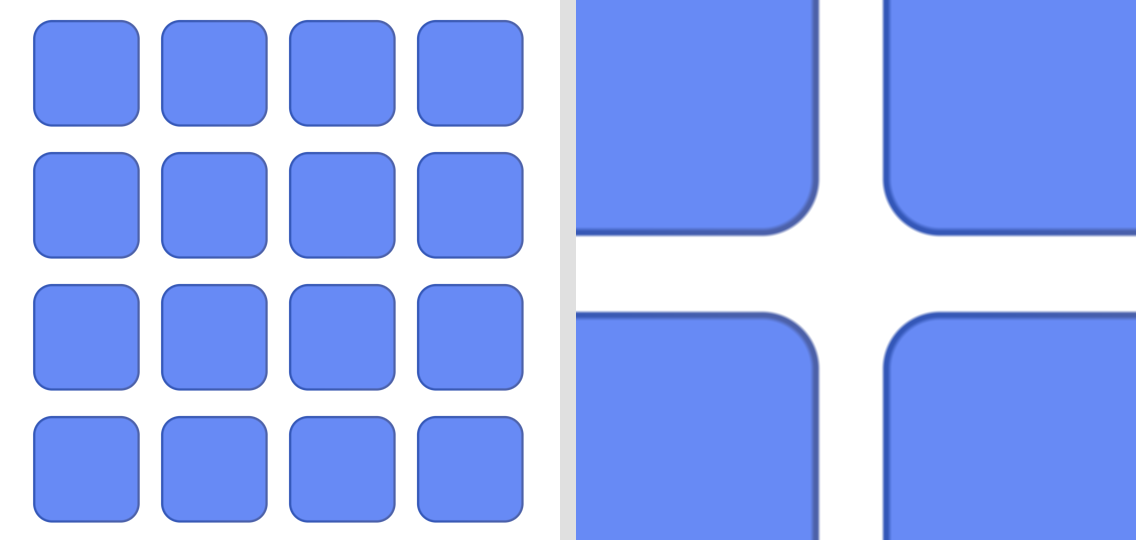
Left: the whole. Right: its middle third, enlarged.
A WebGL 2 fragment shader for this pattern:

```glsl
#version 300 es
precision highp float;

uniform vec2 u_resolution;
out vec4 fragColor;

float roundedBox(vec2 p, vec2 halfSize, float radius) {
    vec2 q = abs(p) - halfSize + radius;
    return length(max(q, 0.0)) + min(max(q.x, q.y), 0.0) - radius;
}

void main() {
    // Canvas width is one unit
    vec2 p = gl_FragCoord.xy / u_resolution.x;
    float pixel = 1.0 / u_resolution.x;

    // Four by four grid of tiles
    vec2 pitch = vec2(0.2285, 0.2357);
    vec2 firstCenter = vec2(0.1543, 0.1263);
    vec2 cell = clamp(round((p - firstCenter) / pitch), 0.0, 3.0);
    vec2 local = p - firstCenter - cell * pitch;
    float dist = roundedBox(local, vec2(0.0952), 0.034);

    // Outline shifts from clear blue on the left to slate on the right
    vec3 fill = vec3(0.405, 0.542, 0.96);
    vec3 outline = mix(vec3(0.20, 0.34, 0.72), vec3(0.30, 0.38, 0.66),
                       smoothstep(-0.095, 0.095, local.x));

    // Soft inner fade, then a smooth outer edge
    float rim = smoothstep(-0.0058, -0.0022, dist);
    vec3 tile = mix(fill, outline, rim);
    float edge = max(0.0013, 0.7 * pixel);
    float coverage = 1.0 - smoothstep(-edge, edge, dist);

    fragColor = vec4(mix(vec3(1.0), tile, coverage), 1.0);
}
```
